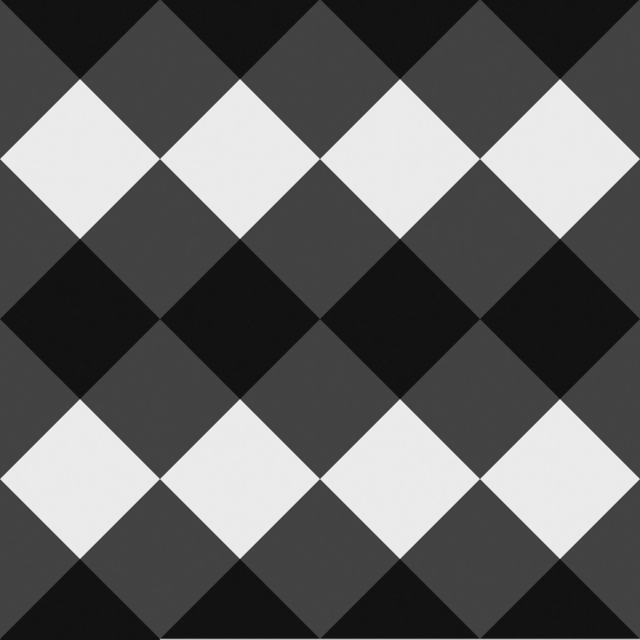
Write a WebGL 2 fragment shader that draws this pattern.

```glsl
#version 300 es
precision highp float;

uniform vec2 u_resolution;
out vec4 fragColor;

#define REPEATS 4.0
#define ROW_SHIFT 0.0015
#define EDGE_SOFTNESS 0.0012
#define RIM_HEIGHT 0.002
#define GRAIN_CELLS 256.0
#define GRAIN_AMOUNT 0.006
#define GROUND vec3(0.26)
#define LIGHT vec3(0.92)
#define DARK vec3(0.07)

float hash(vec2 p) {
    vec3 q = fract(p.xyx * 0.1031);
    q += dot(q, q.yzx + 33.33);
    return fract((q.x + q.y) * q.z);
}

// Signed distance to a diamond that spans one unit cell
float diamondDistance(vec2 p) {
    return (abs(p.x) + abs(p.y) - 0.5) * 0.70711;
}

void main() {
    vec2 uv = gl_FragCoord.xy / u_resolution;
    float pixel = 1.0 / min(u_resolution.x, u_resolution.y);
    float soft = max(EDGE_SOFTNESS, 0.75 * pixel);

    // Diamond lattice: columns centred in cells, rows centred on cell borders
    vec2 grid = (uv - vec2(0.0, ROW_SHIFT)) * REPEATS + vec2(0.0, 0.5);
    vec2 local = fract(grid) - 0.5;
    float isLight = mod(floor(grid.y), 2.0);
    float d = diamondDistance(local) / REPEATS;

    // Rows alternate between dark and light diamonds
    vec3 diamondColor = mix(DARK, LIGHT, isLight);
    vec3 color = mix(diamondColor, GROUND, smoothstep(-soft, soft, d));

    // Thin pale rim along the bottom, starting after the first column
    float rim = 1.0 - smoothstep(RIM_HEIGHT - soft, RIM_HEIGHT + soft, uv.y);
    rim *= smoothstep(-soft, soft, uv.x - 1.0 / REPEATS);
    color = mix(color, LIGHT, 0.8 * rim);

    // Faint grain
    color += (hash(floor(uv * GRAIN_CELLS)) - 0.5) * GRAIN_AMOUNT;

    fragColor = vec4(color, 1.0);
}
```
